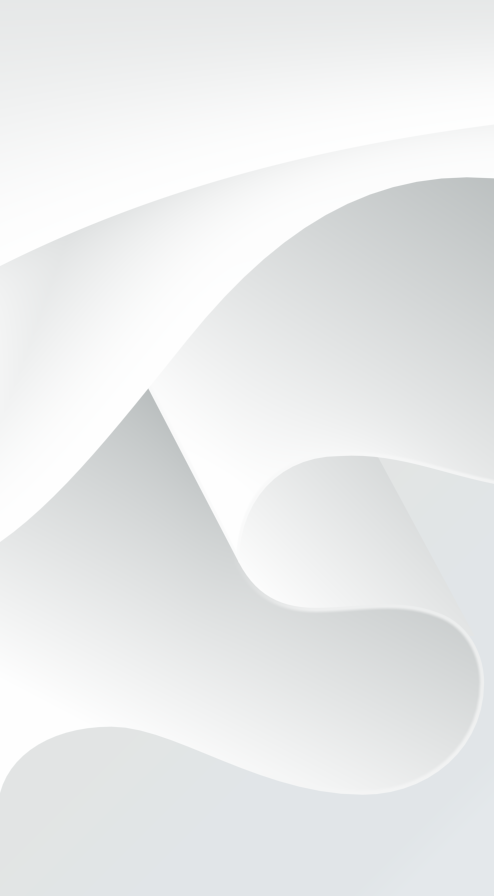
Give the GLSL for this background, as a Shadertoy shader.

```glsl
const int CURVE_STEPS = 14;
const float CANVAS_WIDTH = 0.55;

// Outline tracing: trace.x = squared distance, trace.y = inside sign
void addLine(vec2 p, vec2 a, vec2 b, inout vec2 trace) {
    vec2 ab = b - a;
    vec2 offset = p - a - ab * clamp(dot(p - a, ab) / dot(ab, ab), 0.0, 1.0);
    trace.x = min(trace.x, dot(offset, offset));
    if ((a.y > p.y) != (b.y > p.y) && p.x < a.x + ab.x * (p.y - a.y) / ab.y) {
        trace.y = -trace.y;
    }
}

void addCurve(vec2 p, vec2 a, vec2 b, vec2 c, vec2 d, inout vec2 trace) {
    vec2 last = a;
    for (int i = 1; i <= CURVE_STEPS; i++) {
        float t = float(i) / float(CURVE_STEPS);
        float s = 1.0 - t;
        vec2 next = s * s * s * a + 3.0 * s * t * (s * b + t * c) + t * t * t * d;
        addLine(p, last, next, trace);
        last = next;
    }
}

float signedDistance(vec2 trace) {
    return sqrt(trace.x) * trace.y;
}

// Sheet outlines, positive inside
float topEdgeHeight(float x) {
    float t = x / CANVAS_WIDTH;
    float s = 1.0 - t;
    return s * s * s * 0.703 + 3.0 * s * t * (s * 0.795 + t * 0.837) + t * t * t * 0.861;
}

float waveSheet(vec2 p) {
    vec2 trace = vec2(1e3, -1.0);
    vec2 left = vec2(0.0, 0.395), middle = vec2(0.208, 0.62), right = vec2(0.549, 0.801);
    addLine(p, vec2(-0.1, 0.325), left, trace);
    addCurve(p, left, vec2(0.07, 0.444), vec2(0.139, 0.534), middle, trace);
    addCurve(p, middle, vec2(0.305, 0.741), vec2(0.41, 0.812), right, trace);
    addLine(p, right, vec2(0.65, 0.79), trace);
    addLine(p, vec2(0.65, 0.79), vec2(0.65, 1.2), trace);
    addLine(p, vec2(0.65, 1.2), vec2(-0.1, 1.2), trace);
    addLine(p, vec2(-0.1, 1.2), vec2(-0.1, 0.325), trace);
    return signedDistance(trace);
}

float foldSheet(vec2 p) {
    vec2 trace = vec2(1e3, -1.0);
    vec2 tip = vec2(0.266, 0.372), crest = vec2(0.378, 0.491), right = vec2(0.55, 0.46);
    addLine(p, vec2(0.13, 0.634), tip, trace);
    addCurve(p, tip, vec2(0.266, 0.44), vec2(0.31, 0.491), crest, trace);
    addCurve(p, crest, vec2(0.44, 0.495), vec2(0.49, 0.472), right, trace);
    addLine(p, right, vec2(0.65, 0.44), trace);
    addLine(p, vec2(0.65, 0.44), vec2(0.65, 0.95), trace);
    addLine(p, vec2(0.65, 0.95), vec2(0.13, 0.95), trace);
    addLine(p, vec2(0.13, 0.95), vec2(0.13, 0.634), trace);
    return signedDistance(trace);
}

float rollSheet(vec2 p) {
    vec2 trace = vec2(1e3, -1.0);
    vec2 tip = vec2(0.266, 0.372), dip = vec2(0.352, 0.3216), shoulder = vec2(0.488, 0.316);
    vec2 nose = vec2(0.539, 0.238), belly = vec2(0.404, 0.113);
    vec2 arch = vec2(0.124, 0.189), left = vec2(0.0, 0.115);
    addLine(p, vec2(0.2, 0.634), tip, trace);
    addCurve(p, tip, vec2(0.285, 0.336), vec2(0.312, 0.3216), dip, trace);
    addCurve(p, dip, vec2(0.4, 0.322), vec2(0.445, 0.333), shoulder, trace);
    addCurve(p, shoulder, vec2(0.52, 0.305), vec2(0.539, 0.272), nose, trace);
    addCurve(p, nose, vec2(0.539, 0.165), vec2(0.478, 0.113), belly, trace);
    addCurve(p, belly, vec2(0.29, 0.113), vec2(0.195, 0.189), arch, trace);
    addCurve(p, arch, vec2(0.06, 0.189), vec2(0.012, 0.16), left, trace);
    addLine(p, left, vec2(-0.1, -0.26), trace);
    addLine(p, vec2(-0.1, -0.26), vec2(-0.1, 0.634), trace);
    addLine(p, vec2(-0.1, 0.634), vec2(0.2, 0.634), trace);
    return signedDistance(trace);
}

// Shading helpers
float ramp(vec2 p, vec2 from, vec2 to) {
    return dot(p - from, to - from) / dot(to - from, to - from);
}

vec3 paper(float shade) {
    shade = clamp(shade, 0.0, 0.995);
    return vec3(shade) + (1.0 - shade) * vec3(-0.04, 0.03, 0.035);
}

float cover(float d, float pixel) {
    return smoothstep(-0.75 * pixel, 0.75 * pixel, d);
}

void mainImage(out vec4 fragColor, in vec2 fragCoord) {
    vec2 p = fragCoord / iResolution.xy * vec2(CANVAS_WIDTH, 1.0);
    float pixel = 1.0 / iResolution.y;
    float wave = waveSheet(p), fold = foldSheet(p), roll = rollSheet(p);

    // Backdrop with a faint diagonal sheen
    float diagonal = p.x - p.y;
    vec3 color = mix(vec3(0.885, 0.896, 0.895), vec3(0.882, 0.899, 0.91), smoothstep(-0.05, 0.2, diagonal));
    color += 0.012 * smoothstep(0.38, 0.46, diagonal);

    // Inside of the roll
    vec2 rightNormal = normalize(vec2(-0.193, -0.104));
    float inner = min(dot(p - vec2(0.423, 0.486), rightNormal), p.y - 0.29);
    float innerShade = 0.85 + 0.13 * ramp(p, vec2(0.43, 0.479), vec2(0.299, 0.349));
    color = mix(color, paper(innerShade), cover(inner, pixel));

    // Lower sheet, shaded beside the fold and lit along its rim
    float rollShade = 0.8 + 0.2 * ramp(p, vec2(0.221, 0.466), vec2(0.078, 0.193));
    rollShade -= 0.025 * exp(-max(-fold, 0.0) / 0.04) * smoothstep(0.3, 0.2, p.x);
    float rollRim = smoothstep(0.007, 0.002, roll) * smoothstep(0.24, 0.36, p.x);
    color = mix(color, paper(mix(rollShade, 0.96, 0.8 * rollRim)), cover(roll, pixel));

    // Right fold
    float foldShade = 0.76 + 0.23 * ramp(p, vec2(0.521, 0.792), vec2(0.299, 0.453));
    float foldGlow = 0.55 * exp(-max(fold, 0.0) / 0.03) * smoothstep(0.56, 0.36, p.x);
    foldShade = mix(foldShade, 0.99, foldGlow);
    foldShade = mix(foldShade, 0.97, 0.7 * smoothstep(0.006, 0.002, fold));
    color = mix(color, paper(foldShade), cover(fold, pixel));

    // Wave sheet and the top sheet above it
    float edge = topEdgeHeight(p.x);
    float above = p.y - edge;
    float waveShade = mix(0.995, 0.9, smoothstep(0.015, 0.21, wave));
    waveShade -= 0.03 * exp(-max(-above, 0.0) / 0.03);
    color = mix(color, paper(waveShade), cover(wave, pixel));
    float topShade = mix(0.995, 0.905, smoothstep(0.0, 1.1, above / (1.0 - edge)));
    color = mix(color, paper(topShade), cover(above * 0.93, pixel));

    fragColor = vec4(color, 1.0);
}
```
